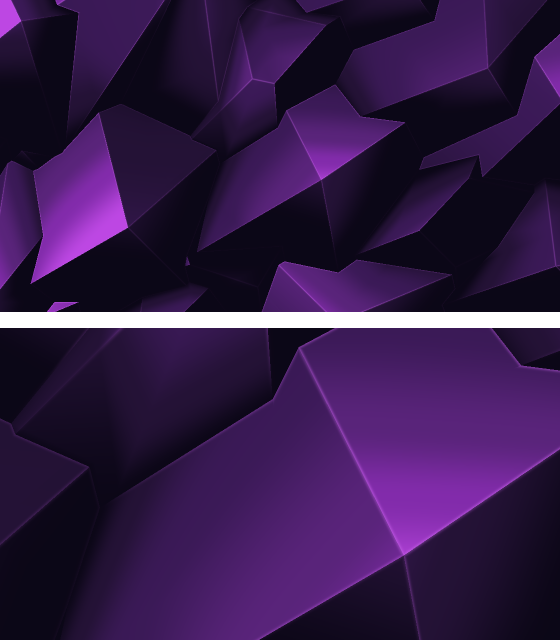
Top: the whole. Bottom: its middle third, enlarged.
Give the GLSL for this background, as a Shadertoy shader.

```glsl
// Dark violet faceted shards with soft contact shadows and thin lit ridges

struct Facet {
    float height;   // height of the visible plane
    vec2 slope;     // its downhill direction and steepness
    float ridge;    // canvas distance to the nearest ridge
    float id;       // random value per plane
};

// Canvas-to-grid stretch: solids are longer along the rising diagonal
const vec2 STRETCH = vec2(1.75, 2.6);

float hash(vec3 s) {
    s = fract(s * vec3(0.1031, 0.1030, 0.0973));
    s += dot(s, s.yzx + 33.33);
    return fract((s.x + s.y) * s.z);
}

// A convex solid: the lowest of four side planes and, on some, a tilted cap
Facet solid(vec2 q, vec2 cell) {
    vec2 jitter = vec2(hash(vec3(cell, 1.0)), hash(vec3(cell, 2.0))) - 0.5;
    vec2 offset = q - cell - 0.5 - 0.8 * jitter;
    float peak = 0.25 * hash(vec3(cell, 3.0));
    Facet f = Facet(9.0, vec2(0.0), 9.0, 0.0);
    float nextHeight = 9.0;
    vec2 nextSlope = vec2(1.0);

    for (int k = 0; k < 5; k++) {
        float fk = float(k);
        float spin = hash(vec3(cell, 10.0 + fk));
        float id = hash(vec3(cell, 20.0 + fk));
        bool cap = k == 0;
        if (cap && id < 0.55) continue;
        float turn = 6.2832 * (cap ? spin : (fk + 0.7 * spin) / 4.0);
        vec2 slope = vec2(cos(turn), sin(turn)) * (cap ? 0.5 : mix(0.75, 1.5, id));
        float height = peak - (cap ? 0.5 * id - 0.1 : 0.0) - dot(slope, offset);
        if (height < f.height) {
            nextHeight = f.height;
            nextSlope = f.slope;
            f.height = height;
            f.slope = slope;
            f.id = hash(vec3(cell, 30.0 + fk));
        } else if (height < nextHeight) {
            nextHeight = height;
            nextSlope = slope;
        }
    }
    f.ridge = (nextHeight - f.height) / max(length((nextSlope - f.slope) * STRETCH), 0.01);
    return f;
}

vec3 violetRamp(float t) {
    vec3 c = mix(vec3(0.045, 0.026, 0.09), vec3(0.14, 0.07, 0.21), smoothstep(0.12, 0.42, t));
    c = mix(c, vec3(0.23, 0.10, 0.34), smoothstep(0.42, 0.66, t));
    c = mix(c, vec3(0.35, 0.14, 0.48), smoothstep(0.66, 0.84, t));
    c = mix(c, vec3(0.51, 0.17, 0.67), smoothstep(0.84, 0.96, t));
    return mix(c, vec3(0.74, 0.28, 0.89), smoothstep(0.96, 1.12, t));
}

vec3 shade(vec2 p) {
    // Rotate so that x runs along the rising diagonal
    vec2 q = mat2(0.76, -0.65, 0.65, 0.76) * p * STRETCH + vec2(7.3, 4.6);
    vec2 corner = floor(q - 0.5) - 1.0;

    // Highest solid is the visible one
    Facet top = Facet(-9.0, vec2(0.0), 9.0, 0.0);
    vec2 topCell = corner;
    for (int i = 0; i < 16; i++) {
        vec2 cell = corner + vec2(i % 4, i / 4);
        Facet f = solid(q, cell);
        if (f.height > top.height) {
            top = f;
            topCell = cell;
        }
    }

    // Solids of higher rank cast a shadow; the others leave a lit rim
    float rank = hash(vec3(topCell, 4.0));
    float shadow = 0.0;
    float rim = top.ridge;
    for (int i = 0; i < 16; i++) {
        vec2 cell = corner + vec2(i % 4, i / 4);
        if (cell == topCell) continue;
        Facet f = solid(q, cell);
        float gap = top.height - f.height;
        if (hash(vec3(cell, 4.0)) > rank) shadow = max(shadow, exp(-4.5 * gap));
        else rim = min(rim, gap / max(length((f.slope - top.slope) * STRETCH), 0.01));
    }

    // Light from the upper left, with its own fade across every facet
    float lit = smoothstep(0.0, 0.8, top.slope.y);
    float fade = 6.2832 * fract(7.0 * top.id);
    float tone = 0.54 + 0.28 * top.slope.y + 0.4 * (top.id - 0.5);
    tone += 0.35 * lit * smoothstep(0.45, 0.95, top.id);
    tone += 0.25 * dot(q - topCell - 0.5, vec2(cos(fade), sin(fade)));
    tone += 0.45 * (top.height + 0.12) - 0.5 * shadow;
    tone += 0.16 * (p.y - 0.5) - 0.15 * (p.x - 0.9);
    float glint = exp(-pow(rim / 0.0021, 2.0)) * clamp(tone, 0.1, 0.9);
    glint *= (1.0 - shadow) * mix(0.4, 1.0, top.id);
    return mix(violetRamp(tone), vec3(0.76, 0.36, 0.90), 0.8 * glint);
}

void mainImage(out vec4 fragColor, in vec2 fragCoord) {
    // Four samples smooth the facet borders
    vec3 color = vec3(0.0);
    for (int s = 0; s < 4; s++) {
        vec2 shift = vec2(s % 2, s / 2) * 0.5 - 0.25;
        color += shade((fragCoord + shift) / iResolution.y);
    }
    fragColor = vec4(color / 4.0, 1.0);
}
```
